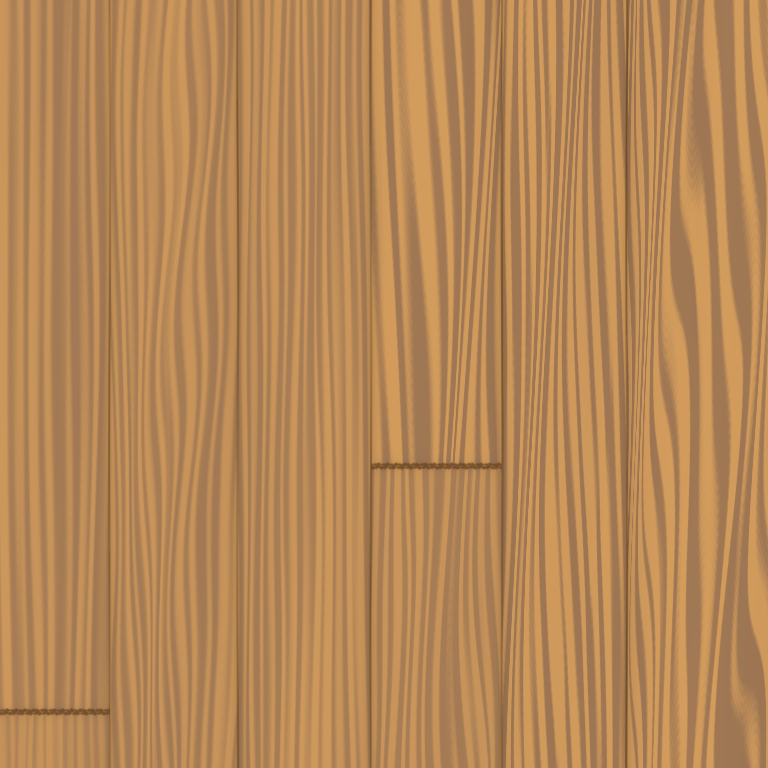
This texture is drawn by a Shadertoy shader. Its source:

```glsl
const float TAU = 6.2831853;
const float PLANKS = 6.0;
const vec3 LIGHT_WOOD = vec3(0.825, 0.61, 0.36);
const vec3 DARK_WOOD = vec3(0.615, 0.46, 0.325);
const vec3 GROOVE = vec3(0.42, 0.28, 0.14);

float hash(float n) {
    return fract(sin(n * 91.7 + 3.1) * 4375.85);
}

// Layered sines, each bent by the sum of the ones before
float sway(vec2 p, float seed) {
    float sum = 0.0, amp = 1.0;
    for (int i = 0; i < 4; i++) {
        float k = float(i);
        float lean = mix(-1.0, 0.6, hash(k + seed));
        sum += amp * sin(p.x + lean * p.y + TAU * hash(seed * 3.0 + k) + sum);
        p *= vec2(1.65, 1.5);
        amp *= 0.58;
    }
    return sum;
}

// Left edge of a plank; widths vary a little
float seamX(float i) {
    return i / PLANKS - 0.019 - 0.006 * cos((i - 1.5) * 1.26);
}

// Every third plank is cut across
float jointY(float plank) {
    return mod(plank, 3.0) < 0.5 ? 0.073 + 0.1067 * plank : -1.0;
}

// Share of light wood, from 0 to 1
float grain(vec2 p, float density, float figure, float softness, float seed) {
    float bend = figure * sway(p * vec2(22.0, 7.0), seed);
    float phase = TAU * density * p.x + bend;
    float rings = sin(phase);
    rings += 0.5 * sin(phase * 0.43 + 1.3 * sway(p * vec2(35.0, 4.0), seed + 5.0));
    rings += 0.35 * sin(phase * 1.63 + sway(p * vec2(50.0, 9.0), seed + 9.0));
    float width = 0.3 * sway(p * vec2(28.0, 5.0), seed + 14.0);
    float fray = 0.06 * sin(p.y * 410.0 + 9.0 * sin(p.x * 190.0));
    return smoothstep(-softness, softness, rings + width + fray + 0.1);
}

float line(float dist, float halfWidth, float blur) {
    return 1.0 - smoothstep(halfWidth - blur, halfWidth + blur, abs(dist));
}

void mainImage(out vec4 fragColor, in vec2 fragCoord) {
    vec2 uv = fragCoord / iResolution.xy;
    float blur = 0.75 / iResolution.y;

    // Find the plank and its nearest long seam
    float plank = 0.0, seamDist = 1.0, seamId = 0.0;
    for (float i = 1.0; i < PLANKS; i++) {
        float d = uv.x - seamX(i) - 0.0006 * sin(uv.y * 9.0 + i);
        plank += step(0.0, d);
        if (abs(d) < abs(seamDist)) {
            seamDist = d;
            seamId = i;
        }
    }
    float jointDist = uv.y - jointY(plank);
    float lower = step(jointDist, 0.0);

    // Each board has its own figure, and the left ones are paler
    float seed = plank * 2.7 + lower * 31.0 + 1.0;
    float density = 66.0 - 14.0 * cos(TAU * plank / 3.0) + 25.0 * lower;
    float figure = 2.0 + 5.0 * pow(plank / 5.0, 4.0) + 2.0 * mod(plank, 2.0);
    float contrast = mix(0.68, 0.95, smoothstep(2.0, 3.0, plank)) * (1.0 - 0.35 * lower);
    float softness = mix(1.3, 0.6, smoothstep(1.0, 4.0, plank));

    float tone = grain(uv, density, figure, softness, seed);
    tone = mix(0.47, tone, contrast);
    tone += 0.05 * sway(uv * vec2(26.0, 3.0), seed + 20.0);
    vec3 color = mix(DARK_WOOD, LIGHT_WOOD, clamp(tone, 0.0, 1.0));

    // Long seams: a soft shade with a thin line of uneven depth
    float depth = 0.4 + 0.3 * hash(seamId + 0.5) + 0.2 * sin(uv.y * 8.0 + seamId * 4.0);
    color *= 1.0 - 0.13 * exp(-abs(seamDist) / 0.006);
    color = mix(color, GROOVE, depth * line(seamDist, 0.0013, blur));

    // Cross joints: a ragged groove with a broken paler core
    float ragged = 0.0006 * sin(uv.x * 520.0) + 0.0004 * sin(uv.x * 1130.0);
    float cut = line(jointDist + ragged, 0.0036, blur + 0.0006);
    float core = line(jointDist - ragged, 0.0009, blur);
    core *= smoothstep(-0.4, 0.6, sin(uv.x * 610.0));
    color *= 1.0 - 0.12 * exp(-abs(jointDist) / 0.005);
    color = mix(color, GROOVE, 0.8 * cut * (1.0 - 0.5 * core));

    fragColor = vec4(color, 1.0);
}
```
